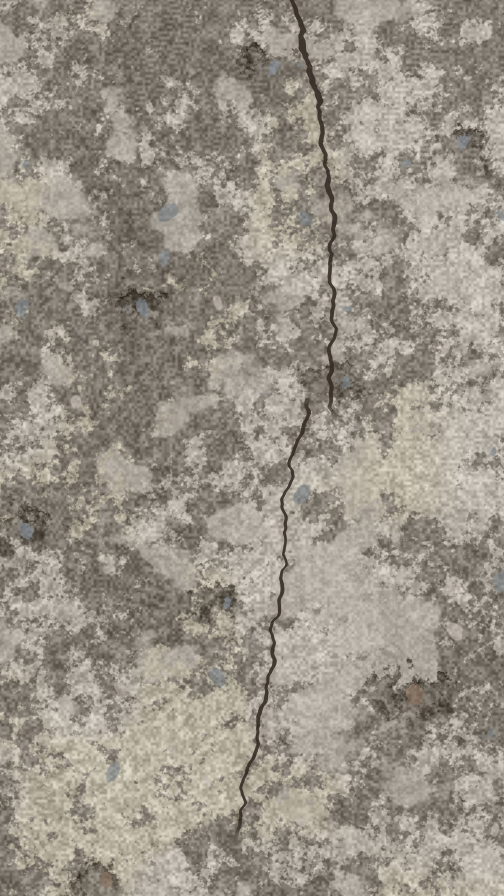
A WebGL 2 fragment shader for this texture:

```glsl
#version 300 es
precision highp float;
// Weathered concrete: a ragged pale crust over a darker grey-brown base.
// Layered value noise makes crust and grain; hashed loops and cells add
// chipped pits and pebbles, and two wandering cracks run down the slab.

uniform vec2 u_resolution;
out vec4 fragColor;

float hash(vec2 p) {
  return fract(sin(dot(p, vec2(127.1, 311.7))) * 43758.5);
}

float noise(vec2 p) {
  vec2 cell = floor(p), f = fract(p);
  f = f * f * (3.0 - 2.0 * f);
  return mix(mix(hash(cell), hash(cell + vec2(1, 0)), f.x),
             mix(hash(cell + vec2(0, 1)), hash(cell + vec2(1, 1)), f.x), f.y);
}

float fbm(vec2 p, float gain) {
  float sum = 0.0, total = 0.0, amp = 1.0;
  for (int i = 0; i < 5; i++) {
    sum += amp * noise(p);
    total += amp;
    amp *= gain;
    p = mat2(1.6, 1.2, -1.2, 1.6) * p + 17.3;
  }
  return sum / total;
}

// Tint of a stone whose brightness is given
vec3 concrete(float tone) {
  return vec3(tone, tone - 0.025, tone - 0.063);
}

// Darkness of a crack running from a to b, bowed sideways
float crack(vec2 p, vec2 a, vec2 b, float bow, float seed) {
  float t = (p.y - a.y) / (b.y - a.y);
  float x = mix(a.x, b.x, t) + bow * sin(3.1416 * t);
  x += 0.045 * (fbm(vec2(p.y * 13.0, seed), 0.55) - 0.5);
  x += 0.006 * (noise(vec2(p.y * 95.0, seed + 4.0)) - 0.5);
  float width = 0.0004 + 0.0017 * noise(vec2(p.y * 38.0, seed + 8.0));
  width += 0.005 * smoothstep(0.72, 0.95, noise(vec2(p.y * 19.0, seed + 2.0)));
  width += 0.003 * (noise(p * 150.0) - 0.5) * smoothstep(0.001, 0.004, width);
  float d = abs(p.x - x);
  float line = 1.0 - smoothstep(width, width + 0.0017, d);
  float halo = 0.16 * exp(-d * 180.0);
  float ends = smoothstep(0.0, 0.06, t) * (1.0 - smoothstep(0.93, 1.0, t));
  return max(line * 0.9, halo) * ends;
}

void main() {
  vec2 p = gl_FragCoord.xy / u_resolution.y;
  float aspect = u_resolution.x / u_resolution.y;

  // Crust coverage: ragged flakes gathered into broad regions, thinner on top
  float broad = fbm(p * 6.0 + 3.0, 0.55) - 0.5;
  float flakes = fbm(p * 32.0, 0.85) - 0.5;
  float cover = flakes + 0.6 * broad + 0.13 * (0.53 - p.y);
  float crust = smoothstep(-0.055, 0.055, cover);

  // Smooth worn plaster and fine grain
  float worn = smoothstep(0.59, 0.66, fbm(p * vec2(15.0, 19.0) + 41.0, 0.5));
  float grain = 0.23 * (noise(p * 330.0) - 0.5) + 0.13 * (noise(p * 105.0 + 7.0) - 0.5);
  float tone = mix(0.505, 0.715, crust) + 0.12 * broad;
  tone = mix(tone + grain, 0.715 + 0.45 * grain, worn * 0.75);
  vec3 color = concrete(tone);
  color.b -= 0.03 * crust * smoothstep(0.45, 0.65, noise(p * 9.0 + 20.0));

  // Pebbles: at most one irregular stone per cell
  vec2 grid = p * 19.0, id = floor(grid);
  float turn = 6.2832 * hash(id + 5.0);
  vec2 q = fract(grid) - 0.5 - 0.3 * (vec2(hash(id + 1.0), hash(id + 2.0)) - 0.5);
  q = mat2(cos(turn), sin(turn), -sin(turn), cos(turn)) * q;
  float size = mix(0.06, 0.23, hash(id + 3.0));
  float edge = length(q * vec2(1.0, 1.5)) + 0.12 * (noise(p * 110.0) - 0.5);
  float pebble = (1.0 - smoothstep(size - 0.03, size + 0.03, edge)) * step(0.84, hash(id));
  vec3 stone = mix(vec3(0.51, 0.53, 0.54), vec3(0.74, 0.71, 0.67), step(0.4, hash(id + 6.0)));
  color = mix(color, stone + 0.5 * grain, pebble * 0.75);

  // Chipped pits with dark hollows and an exposed stone
  float hollow = smoothstep(0.48, 0.6, fbm(p * 48.0 + 9.0, 0.7));
  float ragged = fbm(p * 36.0 + 60.0, 0.7) - 0.5;
  for (int i = 0; i < 8; i++) {
    float k = float(i);
    vec2 center = vec2(aspect * fract(k * 0.618 + 0.2), (k + hash(vec2(k, 3.0))) / 8.0);
    float radius = mix(0.022, 0.052, hash(vec2(k, 9.0)));
    vec2 r = (p - center) / radius;
    float d = length(r * vec2(0.8, 1.15)) + 2.6 * ragged;
    float pit = 1.0 - smoothstep(0.6, 1.05, d);
    vec3 floorColor = concrete(0.47 - 0.18 * hollow + 0.9 * grain);
    color = mix(color, floorColor, pit * 0.8);
    float rim = smoothstep(0.55, 0.8, d) * (1.0 - smoothstep(0.8, 1.0, d));
    color -= 0.16 * rim * smoothstep(0.0, 0.6, r.y);
    vec2 s = r - 0.7 * (vec2(hash(vec2(k, 12.0)), hash(vec2(k, 15.0))) - 0.5);
    float chip = length(s * vec2(1.4, 0.9)) + 0.9 * ragged;
    vec3 chipColor = mix(vec3(0.49, 0.51, 0.53), vec3(0.53, 0.45, 0.39), step(0.7, hash(vec2(k, 18.0))));
    color = mix(color, chipColor + 0.5 * grain, 0.85 * (1.0 - smoothstep(0.24, 0.32, chip)));
  }

  // Upper and lower cracks
  float split = crack(p, vec2(0.32, 1.03), vec2(0.375, 0.52), 0.02, 2.5);
  split = max(split, crack(p, vec2(0.345, 0.57), vec2(0.262, 0.05), 0.0, 31.5));
  color = mix(color, vec3(0.2, 0.17, 0.14), split);

  fragColor = vec4(clamp(color, 0.0, 1.0), 1.0);
}
```
